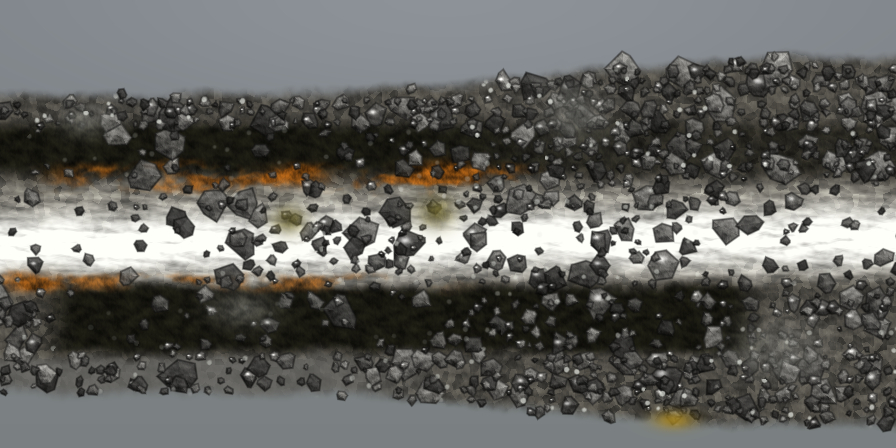
This texture is drawn by a WebGL 2 fragment shader. Its source:

```glsl
#version 300 es
precision highp float;

uniform vec2 u_resolution;
out vec4 outColor;

const vec3 SOOT = vec3(0.075, 0.073, 0.045);
const vec3 STONE = vec3(0.30, 0.29, 0.265);
const vec3 STEEL = vec3(0.62, 0.61, 0.57);
const vec3 SHINE = vec3(1.0, 1.0, 0.98);
const vec3 RUST = vec3(0.64, 0.35, 0.07);
const vec3 OLIVE = vec3(0.40, 0.37, 0.17);

vec2 hash2(vec2 v, float seed) {
  vec3 q = fract(vec3(v.xyx) * vec3(0.1031, 0.1030, 0.0973) + seed * 0.137);
  q += dot(q, q.yzx + 33.33);
  return fract((q.xx + q.yz) * q.zy);
}

float band(float v, float lo, float hi, float soft) {
  return smoothstep(lo - soft, lo + soft, v) * (1.0 - smoothstep(hi - soft, hi + soft, v));
}

float spot(vec2 p, vec2 center, vec2 size) {
  vec2 q = (p - center) / size;
  return exp(-dot(q, q));
}

float waves(vec2 p) {
  float sum = 0.0, gain = 0.5;
  for (int i = 0; i < 4; i++) {
    sum += gain * sin(p.x + 1.7 * sin(p.y)) * cos(p.y * 1.3 + sin(p.x * 0.7));
    p = mat2(1.5, 1.1, -1.1, 1.5) * p + 2.3;
    gain *= 0.6;
  }
  return sum;
}

// Nearest-point distance and a random value per cell
vec2 cellular(vec2 p, float seed) {
  vec2 base = floor(p), best = vec2(9.0, 0.0);
  for (int k = 0; k < 9; k++) {
    vec2 id = base + vec2(k % 3 - 1, k / 3 - 1);
    vec2 rnd = hash2(id, seed);
    float d = length(id + rnd - p);
    if (d < best.x) best = vec2(d, fract(rnd.x * 7.0 + rnd.y));
  }
  return best;
}

float topEdge(float x) { return 0.785 + 0.085 * smoothstep(0.25, 0.95, x); }
float lowEdge(float x) { return 0.125 - 0.07 * smoothstep(0.3, 0.85, x); }

// How crowded the grit is around a point
float gritDensity(vec2 p) {
  float x = p.x * 0.5, y = p.y, right = smoothstep(0.45, 0.65, x);
  float d = 0.85 * band(y, 0.72 - 0.1 * right, topEdge(x), 0.012);
  d += mix(0.22, 0.6, right) * band(y, 0.58, 0.72 - 0.1 * right, 0.02);
  d += mix(0.16, 0.52, band(x, 0.24, 0.8, 0.07)) * band(y, 0.37, 0.58, 0.02);
  d += mix(0.14, 0.55, max(right, 1.0 - smoothstep(0.03, 0.09, x))) * band(y, 0.22, 0.37, 0.02);
  return d + mix(0.5, 0.85, right) * band(y, lowEdge(x), 0.22, 0.015);
}

// Angular faceted stones, one per occupied cell
vec3 grit(vec3 col, vec2 p, float scale, float seed, float amount) {
  vec2 base = floor(p * scale);
  float soft = max(0.0025, 1.2 / u_resolution.y);
  for (int k = 0; k < 9; k++) {
    vec2 id = base + vec2(k % 3 - 1, k / 3 - 1);
    vec2 rnd = hash2(id, seed), kind = hash2(id, seed + 3.0);
    vec2 center = (id + 0.15 + 0.7 * rnd) / scale;
    if (kind.x > gritDensity(center) * amount) continue;
    float radius = mix(0.28, 0.58, kind.y) / scale;
    vec2 q = p - center;
    float d = -1.0, facet = 0.0;
    for (int i = 0; i < 6; i++) {
      vec2 side = hash2(id + float(i) * 17.0, seed + 5.0);
      float a = (float(i) + 0.7 * side.x) * 1.0472 + rnd.x * 6.0;
      float e = dot(q, vec2(cos(a), sin(a))) - radius * (0.65 + 0.4 * side.y);
      if (e > d) { d = e; facet = 0.5 + 0.35 * sin(a + 0.4) + 0.3 * (side.y - 0.5); }
    }
    float inMetal = band(center.y, 0.37, 0.57, 0.02);
    float tone = mix(0.16, 0.46, rnd.y) * mix(1.0, 0.82, inMetal);
    float plateau = smoothstep(-0.35, -0.6, d / radius);
    float light = mix(0.5 + facet, 1.1, plateau * 0.7) + 0.45 * waves(q * 130.0 + rnd * 20.0);
    vec3 stone = tone * light * vec3(1.0, 0.99, 0.96);
    stone *= mix(0.35, 1.0, smoothstep(0.0, 0.006, -d));
    stone += 0.6 * step(0.8, rnd.x) * spot(q, vec2(-0.2, 0.25) * radius, vec2(0.3, 0.2) * radius);
    col = mix(col, stone, 0.9 * smoothstep(soft, -soft, d));
  }
  return col;
}

void main() {
  vec2 uv = gl_FragCoord.xy / u_resolution;
  vec2 p = uv * vec2(2.0, 1.0);
  float wobble = waves(p * 16.0), fine = waves(p * 75.0);
  float x = uv.x, y = uv.y + 0.012 * wobble;

  // Blurred backdrop and rough body
  vec3 col = mix(vec3(0.51, 0.535, 0.54), vec3(0.53, 0.55, 0.575), uv.y);
  col *= 0.94 + 0.1 * spot(uv, vec2(0.5, 1.0), vec2(0.45, 0.3));
  float body = band(y, lowEdge(x), topEdge(x), 0.018);
  vec2 cell = cellular(p * 60.0, 1.0);
  vec3 rough = STONE * (0.75 + 0.5 * cell.y + 0.3 * fine);
  rough = mix(rough, vec3(0.43, 0.43, 0.42), 0.7 * band(y, 0.08, 0.2, 0.02) * (1.0 - smoothstep(0.3, 0.55, x)));
  col = mix(col, rough, body);

  // Dark grooves above and below the rod
  float upper = band(y, 0.61, 0.725, 0.025) * (1.0 - 0.35 * smoothstep(0.45, 0.7, x));
  float lower = band(y, 0.215, 0.36, 0.018) * band(x, 0.06, 0.84, 0.03);
  col = mix(col, SOOT * (1.0 + 0.7 * fine), 0.93 * max(upper, lower));

  // Polished rod with pits and streaks
  float rod = band(y, 0.375, 0.585, 0.025);
  float streak = waves(p * vec2(22.0, 90.0));
  col = mix(col, STEEL * (0.72 + 0.35 * streak + 0.3 * cell.y), rod);
  float glare = spot(vec2(0.0, y), vec2(0.0, 0.452 + 0.018 * x), vec2(1.0, 0.066));
  col = mix(col, SHINE, clamp(glare * (1.3 + 0.5 * streak) - 0.12, 0.0, 1.0));

  // Rust along both sides of the rod
  float patches = smoothstep(-0.25, 0.4, waves(p * vec2(14.0, 30.0) + 4.0));
  float rust = 0.75 * band(y, 0.575, 0.63, 0.015) * band(x, 0.07, 0.58, 0.04) * patches;
  rust += 0.7 * band(y, 0.355, 0.385, 0.012) * (1.0 - smoothstep(0.36, 0.56, x)) * patches;
  rust += spot(uv, vec2(0.33, 0.605), vec2(0.03, 0.02)) + spot(uv, vec2(0.5, 0.615), vec2(0.035, 0.022));
  rust += spot(uv, vec2(0.03, 0.37), vec2(0.025, 0.02));
  col = mix(col, RUST * (0.85 + 0.6 * fine), clamp(rust, 0.0, 0.9));

  // Grit from coarse to fine
  col = grit(col, p, 14.0, 2.0, 0.75);
  col = grit(col, p, 23.0, 11.0, 0.75);
  col = grit(col, p, 42.0, 23.0, 0.5);

  // Tinted stones and pale clusters
  float olive = spot(uv, vec2(0.487, 0.525), vec2(0.02, 0.035)) + spot(uv, vec2(0.322, 0.507), vec2(0.018, 0.03));
  col = mix(col, OLIVE * (1.0 + 0.4 * fine), 0.8 * min(olive, 1.0));
  col = mix(col, vec3(0.66, 0.53, 0.14), 0.85 * spot(uv, vec2(0.752, 0.062), vec2(0.022, 0.02)));
  float pale = spot(uv, vec2(0.095, 0.73), vec2(0.03, 0.035)) + spot(uv, vec2(0.64, 0.75), vec2(0.035, 0.06));
  pale += spot(uv, vec2(0.27, 0.31), vec2(0.035, 0.04)) + spot(uv, vec2(0.87, 0.22), vec2(0.05, 0.06));
  col = mix(col, vec3(0.50, 0.50, 0.48) * (1.0 + 0.4 * fine), 0.5 * min(pale, 1.0));

  // Scattered glints
  vec2 glint = cellular(p * 32.0, 41.0);
  float spark = step(0.86, glint.y) * smoothstep(0.24, 0.08, glint.x + 0.08 * fine);
  col = mix(col, vec3(0.92, 0.93, 0.90), 0.8 * spark * gritDensity(p));
  outColor = vec4(clamp(col, 0.0, 1.0), 1.0);
}
```
